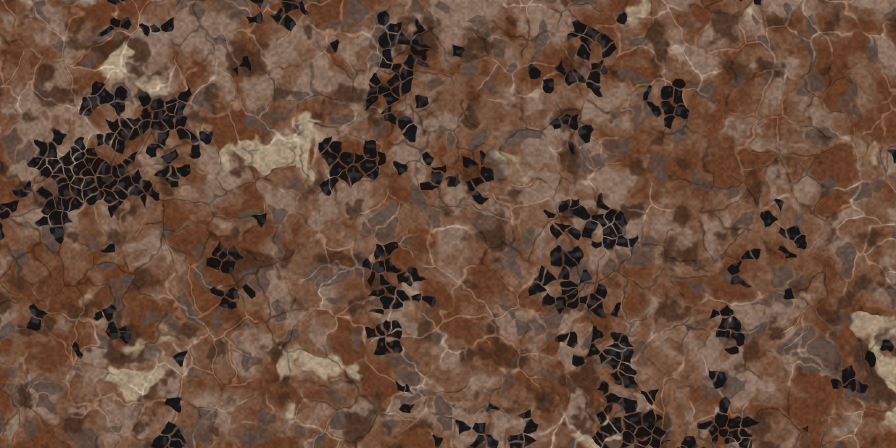
Give the GLSL for this texture, as a Shadertoy shader.

```glsl
// Polished red-brown granite: warped Voronoi crystals of feldspar and quartz,
// broken by clustered flakes of black mica, a few cream patches and pale cracks.
// All lengths are fractions of the canvas height.

#define CRYSTAL_SCALE 13.0
#define FACET_SCALE 27.0
#define FLAKE_SCALE 38.0
#define CLUMP_SCALE 8.0
#define GRAIN_SCALE 170.0
#define GRAIN_AMOUNT 0.24
#define FLAKE_SHARE 0.85
#define SMOKE_SHARE 0.17
#define CRACK_LIGHT 0.13

const vec3 RUST  = vec3(0.39, 0.235, 0.15);
const vec3 TAN   = vec3(0.45, 0.32, 0.24);
const vec3 ROSE  = vec3(0.53, 0.43, 0.37);
const vec3 SMOKE = vec3(0.34, 0.275, 0.245);
const vec3 UMBER = vec3(0.26, 0.17, 0.12);
const vec3 CREAM = vec3(0.68, 0.61, 0.51);
const vec3 MICA  = vec3(0.075, 0.065, 0.07);
const vec3 SLATE = vec3(0.25, 0.24, 0.25);

float hash(vec2 p) {
    return fract(sin(dot(p, vec2(127.1, 311.7))) * 43758.5);
}

vec2 hash2(vec2 p) {
    return vec2(hash(p), hash(p + 57.3));
}

float noise(vec2 p) {
    vec2 i = floor(p), f = fract(p);
    f = f * f * (3.0 - 2.0 * f);
    vec2 e = vec2(1.0, 0.0);
    return mix(mix(hash(i), hash(i + e.xy), f.x),
               mix(hash(i + e.yx), hash(i + e.xx), f.x), f.y);
}

float fbm(vec2 p) {
    float sum = 0.0, amp = 0.5;
    for (int k = 0; k < 4; k++) {
        sum += amp * noise(p);
        p = mat2(1.6, 1.2, -1.2, 1.6) * p + 7.3;
        amp *= 0.5;
    }
    return sum / 0.9375;
}

// xy: id of the nearest cell, z: distance to its straight border
vec3 voronoi(vec2 p) {
    vec2 base = floor(p), id = base, nearest = vec2(0.0);
    float best = 9.0, border = 9.0;
    for (int k = 0; k < 9; k++) {
        vec2 cell = base + vec2(k % 3 - 1, k / 3 - 1);
        vec2 r = cell + hash2(cell) - p;
        if (dot(r, r) < best) { best = dot(r, r); id = cell; nearest = r; }
    }
    for (int k = 0; k < 25; k++) {
        vec2 cell = id + vec2(k % 5 - 2, k / 5 - 2);
        vec2 r = cell + hash2(cell) - p;
        if (cell != id)
            border = min(border, dot(0.5 * (r + nearest), normalize(r - nearest)));
    }
    return vec3(id, border);
}

void mainImage(out vec4 fragColor, in vec2 fragCoord) {
    vec2 p = fragCoord / iResolution.y;
    vec2 bend = vec2(fbm(p * 9.0 + 3.1), fbm(p * 9.0 + 41.7)) - 0.5;
    vec2 ragged = vec2(noise(p * 60.0), noise(p * 60.0 + 19.0)) - 0.5;
    vec2 q = p + 0.11 * bend + 0.009 * ragged;

    // Crystal body: large grains, small facets and cloudy drift
    vec3 crystal = voronoi(q * CRYSTAL_SCALE);
    vec3 facet = voronoi(q * FACET_SCALE + 11.0);
    float body = mix(0.5, hash(crystal.xy + 5.0), smoothstep(0.0, 0.16, crystal.z));
    float chip = mix(0.5, hash(facet.xy + 9.0), smoothstep(0.0, 0.2, facet.z));
    float cloud = 0.5 + 2.0 * (fbm(p * 14.0 + 23.0) - 0.5);
    float tone = 0.36 * body + 0.26 * chip + 0.38 * cloud;
    vec3 col = mix(RUST, TAN, smoothstep(0.33, 0.5, tone));
    col = mix(col, ROSE, smoothstep(0.51, 0.68, tone));

    // Smoky quartz facets and brown stains
    float smoky = step(hash(facet.xy + 31.0), SMOKE_SHARE) * smoothstep(0.0, 0.12, facet.z);
    col = mix(col, SMOKE, 0.8 * smoky);
    col = mix(col, UMBER, 0.8 * smoothstep(0.6, 0.74, fbm(p * 19.0 + 67.0)));

    // Cream feldspar
    float cream = smoothstep(0.73, 0.79, fbm(q * 6.0 + 83.0) + 0.06 * (chip - 0.5));
    col = mix(col, CREAM, 0.85 * cream);

    // Fine cracks along some crystal borders, pale or dark
    float crack = 1.0 - smoothstep(0.01, 0.055, crystal.z);
    float split = fbm(p * 11.0 + 101.0);
    col += CRACK_LIGHT * crack * smoothstep(0.48, 0.62, split);
    col *= 1.0 - 0.25 * crack * smoothstep(0.5, 0.38, split);

    // Black mica flakes gathered in clumps
    vec3 flake = voronoi((p + 0.03 * bend + 0.012 * ragged) * FLAKE_SCALE + 5.0);
    float clump = fbm(flake.xy / FLAKE_SCALE * CLUMP_SCALE + 131.0);
    float chance = FLAKE_SHARE * smoothstep(0.54, 0.74, clump);
    float dark = step(hash(flake.xy + 71.0), chance) * smoothstep(0.0, 0.14, flake.z);
    float sheen = smoothstep(0.55, 0.85, noise(p * 95.0 + 13.0));
    col = mix(col, mix(MICA, SLATE, 0.6 * sheen), 0.95 * dark);

    // Fine surface grain
    float grain = noise(p * GRAIN_SCALE) + 0.5 * noise(p * GRAIN_SCALE * 0.5 + 29.0) - 0.75;
    col *= 1.0 + GRAIN_AMOUNT * grain;

    fragColor = vec4(clamp(col, 0.0, 1.0), 1.0);
}
```
